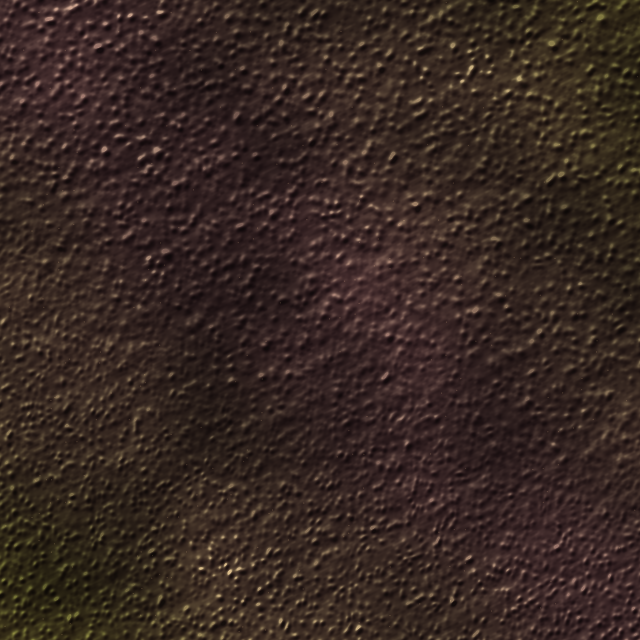
A Shadertoy shader for this texture:

```glsl
float hash(vec2 cell) {
    return fract(sin(dot(cell, vec2(127.1, 311.7))) * 43758.5453);
}

float noise(vec2 p) {
    vec2 cell = floor(p), f = fract(p);
    f = f * f * f * (f * (f * 6.0 - 15.0) + 10.0);
    return mix(mix(hash(cell), hash(cell + vec2(1, 0)), f.x),
               mix(hash(cell + vec2(0, 1)), hash(cell + vec2(1, 1)), f.x), f.y);
}

// Soft round grains, one per cell, that melt into their neighbours
float grains(vec2 p) {
    float sum = 0.0;
    for (int y = -1; y <= 1; y++) {
        for (int x = -1; x <= 1; x++) {
            vec2 cell = floor(p) + vec2(x, y);
            vec2 offset = p - cell - vec2(hash(cell + 3.1), hash(cell + 57.7));
            sum += hash(cell + 91.3) * exp(-6.5 * dot(offset, offset));
        }
    }
    return sum;
}

float height(vec2 p) {
    vec2 warped = p + 0.006 * (vec2(noise(p * 30.0), noise(p * 30.0 + 41.7)) - 0.5);
    // Slanting coarse grains above, finer upright ones below
    float coarse = grains(mat2(0.9, -0.44, 0.44, 0.9) * warped * 1.0 * 68.0);
    float fine = grains(mat2(0.95, 0.31, -0.31, 0.95) * warped * vec2(92.0, 80.0));
    float creases = noise(vec2(p.x * 75.0 + 3.0 * noise(p * 6.0), p.y * 9.0));
    float upper = smoothstep(0.2, 0.8, p.y + 0.2 * p.x + 0.3 * (noise(p * 5.0) - 0.5));
    float relief = mix(0.8 * fine + 0.25 * creases, coarse, upper);
    vec2 slanted = mat2(0.9, -0.44, 0.44, 0.9) * p;
    return relief + 0.7 * noise(slanted * vec2(28.0, 42.0)) + 0.2 * noise(slanted * 150.0);
}

void mainImage(out vec4 fragColor, in vec2 fragCoord) {
    vec2 p = fragCoord / iResolution.y;

    // Relief lit from the upper left
    vec2 toLight = normalize(vec2(-0.5, 0.87));
    float slope = (height(p) - height(p + 0.0022 * toLight)) / 0.0022 * 0.0125;

    // Wide patches of light and dark, dimmer toward the upper right
    float patches = noise(p * 4.0 + 2.6) + 0.6 * noise(p * 9.0 + 7.1) - 0.8;
    float dimming = 0.3 * smoothstep(0.2, 0.9, p.x + p.y - 1.0);
    float tone = exp(0.57 * clamp(slope, -2.0, 1.7) + 0.55 * patches - dimming);

    // Purple diagonal band between olive corners
    float corner = abs(p.x + p.y - 1.0) + 0.25 * (noise(p * 3.0 + 11.0) - 0.5);
    vec3 tint = mix(vec3(0.222, 0.146, 0.148), vec3(0.220, 0.160, 0.133), smoothstep(0.05, 0.45, corner));
    tint = mix(tint, vec3(0.205, 0.176, 0.090), smoothstep(0.4, 1.0, corner));

    // Lit sides turn tan, shaded sides stay purple
    tint += vec3(-0.006, 0.014, 0.0) * clamp(slope, -1.0, 1.2);
    vec3 color = tint * tone;

    // Faint sheen on scattered grains, with tiny specks
    float sheen = smoothstep(0.6, 0.95, noise(p * 9.0 + 23.0)) * smoothstep(0.6, 2.0, slope);
    color += vec3(0.24, 0.22, 0.17) * sheen;
    vec2 speckCell = floor(p * 170.0);
    vec2 center = 0.3 + 0.4 * vec2(hash(speckCell + 3.0), hash(speckCell + 8.0));
    float speck = 1.0 - smoothstep(0.05, 0.3, length(fract(p * 170.0) - center));
    color += vec3(0.12, 0.10, 0.07) * speck * step(0.985, hash(speckCell + 15.0));

    fragColor = vec4(clamp(color, 0.0, 1.0), 1.0);
}
```
